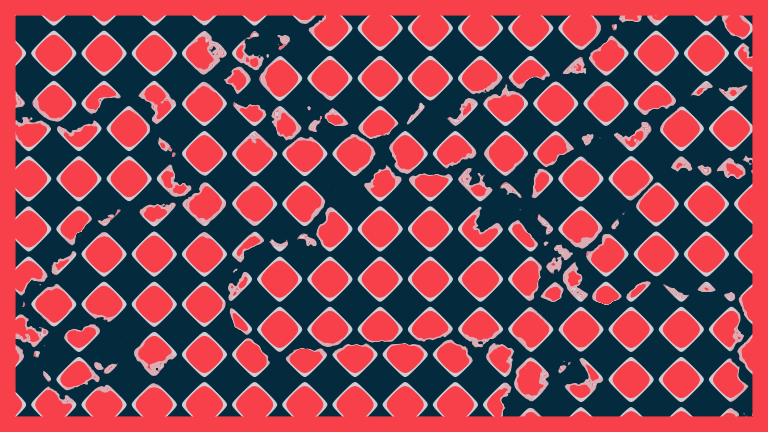
Reproduce this pattern procedurally as a Shadertoy shader.

```glsl
// A framed lattice of rounded diamonds, eroded and re-phased by noise.
// A cosine lattice is multiplied by a signed domain field: its sign picks which
// of two interleaved diamond grids shows, and its zero crossings fray the shapes.

const float TAU = 6.2831853;
const float PITCH = 0.1162;                   // diamond spacing, in canvas heights
const vec2 LATTICE_ORIGIN = vec2(-0.009, -0.030);
const float FRAME_WIDTH = 0.036;
const float RIM_LEVEL = 0.025;                // field value where the pale rim starts
const float CORE_LEVEL = 0.16;                // field value where the red core starts

const vec3 NAVY = vec3(0.01, 0.17, 0.24);
const vec3 RED = vec3(0.97, 0.25, 0.29);
const vec3 PALE = vec3(0.82, 0.80, 0.83);

float hash(vec2 p) {
    vec3 q = fract(vec3(p.xyx) * 0.1031);
    q += dot(q, q.yzx + 33.33);
    return fract((q.x + q.y) * q.z);
}

float valueNoise(vec2 p) {
    vec2 cell = floor(p);
    vec2 f = fract(p);
    vec2 u = f * f * (3.0 - 2.0 * f);
    float low = mix(hash(cell), hash(cell + vec2(1, 0)), u.x);
    float high = mix(hash(cell + vec2(0, 1)), hash(cell + vec2(1, 1)), u.x);
    return mix(low, high, u.y);
}

// Signed fractal noise, roughly -1 to 1
float fbm(vec2 p) {
    float sum = 0.0;
    float amplitude = 0.5;
    for (int i = 0; i < 6; i++) {
        sum += amplitude * (2.0 * valueNoise(p) - 1.0);
        p = mat2(1.6, 1.2, -1.2, 1.6) * p + 17.3;
        amplitude *= 0.5;
    }
    return sum;
}

// Positive diamonds on one grid, negative ones on the grid between
float diamondLattice(vec2 p) {
    vec2 wave = cos(TAU * (p - LATTICE_ORIGIN) / PITCH);
    return 0.5 * (wave.x + wave.y);
}

// Broad alternating patches with rough borders, saturated to -1 or 1
float domainField(vec2 p) {
    float patches = cos(4.93 * (p.x + 0.009)) * cos(12.06 * (p.y - 0.384));
    float field = 0.32 * patches + fbm(p * 4.5 + 40.0);
    return clamp(6.5 * field, -1.0, 1.0);
}

float aboveLevel(float value, float level, float blur) {
    return smoothstep(level - blur, level + blur, value);
}

// Thin contour lines, fading to their mean where too fine to resolve
float contourLines(float value, float spacing, float blur) {
    float lines = 0.5 + 0.5 * cos(TAU * value / spacing);
    float visible = 1.0 - smoothstep(0.25, 0.7, 2.0 * blur / spacing);
    return mix(0.35, smoothstep(0.35, 0.8, lines), visible);
}

// 1 inside the frame opening, 0 on the frame
float frameOpening(vec2 p, vec2 halfSize, float pixel) {
    vec2 d = abs(p) - halfSize + FRAME_WIDTH;
    return 1.0 - smoothstep(-0.5 * pixel, 0.5 * pixel, max(d.x, d.y));
}

void mainImage(out vec4 fragColor, in vec2 fragCoord) {
    float pixel = 1.0 / iResolution.y;
    vec2 p = (fragCoord - 0.5 * iResolution.xy) * pixel;
    vec2 halfSize = 0.5 * iResolution.xy * pixel;

    float domain = domainField(p);
    float field = diamondLattice(p) * domain;
    float blur = clamp(0.5 * fwidth(field), 0.0005, 0.05);

    // Red contour scratches in the rims of worn diamonds
    float wear = 1.0 - smoothstep(0.55, 1.0, abs(domain));
    float scratches = contourLines(field, 0.032, blur);
    vec3 rim = mix(PALE, RED, 0.65 * wear * scratches);

    vec3 color = mix(NAVY, rim, aboveLevel(field, RIM_LEVEL, blur));
    color = mix(color, RED, aboveLevel(field, CORE_LEVEL, blur));
    color = mix(RED, color, frameOpening(p, halfSize, pixel));
    fragColor = vec4(color, 1.0);
}
```
